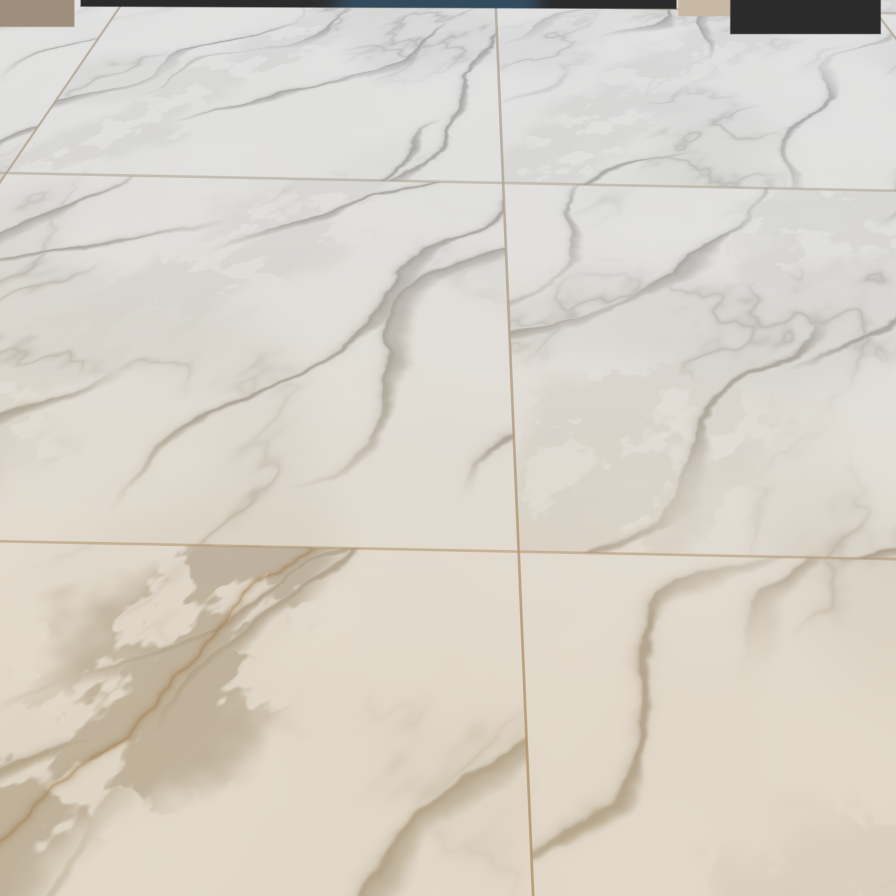
Write a WebGL 1 fragment shader that draws this texture.

```glsl
precision highp float;

uniform vec2 u_resolution;

const float HORIZON = 1.571;
const float TILE_WIDTH = 0.725;
const float TILE_DEPTH = 0.458;
const vec2 ACROSS = vec2(0.83, -0.55);
const vec2 ALONG = vec2(0.55, 0.83);

float hash(vec2 p) {
  return fract(sin(dot(p, vec2(127.1, 311.7))) * 43758.55);
}

vec2 gradient(vec2 cell) {
  float angle = 6.2832 * hash(cell);
  return vec2(cos(angle), sin(angle));
}

float gradientNoise(vec2 p) {
  vec2 i = floor(p), f = fract(p);
  vec2 w = f * f * f * (f * (f * 6.0 - 15.0) + 10.0);
  vec2 e = vec2(1.0, 0.0);
  float a = dot(gradient(i), f);
  float b = dot(gradient(i + e), f - e);
  float c = dot(gradient(i + e.yx), f - e.yx);
  float d = dot(gradient(i + 1.0), f - 1.0);
  return mix(mix(a, b, w.x), mix(c, d, w.x), w.y);
}

float fbm(vec2 p) {
  float sum = 0.0, gain = 0.6;
  for (int i = 0; i < 4; i++) {
    sum += gain * gradientNoise(p);
    p = p * 2.1 + 7.3;
    gain *= 0.5;
  }
  return sum;
}

// Wandering diagonal veins: a thin dark edge with a soft band on one side
float veins(vec2 q, float seed) {
  float ink = 0.0;
  float ripple = 0.035 * fbm(q * 7.0 + seed);
  for (int i = 0; i < 6; i++) {
    float id = float(i) + seed;
    float slot = (float(i) + hash(vec2(id, 3.7))) / 6.0;
    float lean = 0.35 * (hash(vec2(id, 9.1)) - 0.5);
    float path = mix(-0.5, 0.78, slot) + lean * (q.y - 0.7);
    float bend = 0.22 * gradientNoise(vec2(q.y * 2.6, id * 5.3));
    float d = q.x - path - bend - ripple;
    float swell = gradientNoise(vec2(q.y * 4.0 + 8.0, id * 3.1));
    float width = 0.012 + 0.085 * max(swell + 0.1, 0.0);
    float strength = smoothstep(-0.28, 0.25, gradientNoise(vec2(q.y * 2.2, id * 7.9)));
    float core = exp(-abs(d) / 0.0065);
    float band = smoothstep(-0.005, 0.005, d) * (1.0 - smoothstep(0.3 * width, width, d));
    ink = max(ink, strength * (0.5 * core + 0.48 * band));
  }
  return ink;
}

// Fine branching web that appears in patches
float web(vec2 q, float seed) {
  float ridge = abs(fbm(q * vec2(5.0, 2.8) + seed));
  float patches = smoothstep(0.0, 0.35, gradientNoise(q * 2.3 + seed * 1.7));
  return patches * (0.38 * exp(-ridge / 0.035) + 0.1);
}

// Broad mineral band broken by pale islands
float brokenBand(vec2 q, float seed) {
  float d = abs(q.x - 0.03 + 0.2 * fbm(q * 4.0 + seed));
  float body = 1.0 - smoothstep(0.07, 0.15, d);
  float islands = smoothstep(0.04, 0.13, fbm(q * vec2(12.0, 8.0) + seed));
  return body * (0.8 - 0.72 * islands);
}

float line(float d, float halfWidth, float px) {
  return 1.0 - smoothstep(halfWidth - 0.5 * px, halfWidth + px, abs(d));
}

float box(vec2 p, vec2 low, vec2 high, float px) {
  vec2 d = max(low - p, p - high);
  return 1.0 - smoothstep(-px, px, max(d.x, d.y));
}

void main() {
  vec2 uv = gl_FragCoord.xy / u_resolution;
  float px = 1.0 / min(u_resolution.x, u_resolution.y);

  // Floor perspective
  float spread = TILE_WIDTH * (HORIZON - uv.y);
  float depth = HORIZON - uv.y - 0.02 * uv.x;
  vec2 tile = vec2((uv.x - 0.595 + 0.042 * uv.y) / spread, (1.0 / depth - 0.851) / TILE_DEPTH);
  vec2 cell = floor(tile), local = fract(tile);
  vec2 q = vec2(dot(local, ACROSS), dot(local, ALONG));
  float seed = 40.0 * hash(cell + 5.0);

  // Marble, warm in front and cool toward the back
  float cool = smoothstep(0.15, 0.95, uv.y + 0.12 * (uv.x - 0.5));
  vec3 stone = mix(vec3(0.885, 0.85, 0.79), vec3(0.88, 0.882, 0.878), cool);
  vec3 veinColor = mix(vec3(0.65, 0.58, 0.47), vec3(0.60, 0.60, 0.60), cool);
  stone += 0.012 * fbm(tile * 3.0);
  float heavy = (1.0 - step(0.0, cell.x)) * (1.0 - step(0.0, cell.y));
  float ink = max(veins(q, seed), web(q, seed));
  ink = max(ink, brokenBand(q, seed) * mix(0.16, 0.72, heavy));
  vec3 color = mix(stone, veinColor, clamp(ink, 0.0, 0.9));

  // Rusty seam through the broad band
  float seam = q.x - 0.05 - 0.08 * fbm(vec2(q.y * 5.0, seed));
  color = mix(color, vec3(0.62, 0.48, 0.30), heavy * 0.6 * exp(-abs(seam) / 0.004));

  // Grout
  vec2 gap = abs(fract(tile + 0.5) - 0.5) * vec2(spread, TILE_DEPTH * depth * depth);
  vec3 grout = mix(vec3(0.70, 0.58, 0.42), vec3(0.70, 0.66, 0.60), cool);
  color = mix(color, grout, 0.85 * line(gap.x, 0.0012, px));
  color = mix(color, grout, 0.6 * line(gap.y, 0.0012, px));

  // Furniture and threshold along the far edge
  vec3 dark = vec3(0.17, 0.17, 0.17);
  float glow = smoothstep(0.35, 0.4, uv.x) * (1.0 - smoothstep(0.58, 0.62, uv.x));
  vec3 threshold = mix(dark, vec3(0.22, 0.38, 0.50), 0.6 * glow);
  color = mix(color, threshold, box(uv, vec2(0.09, 0.993 - 0.004 * uv.x), vec2(0.755, 1.1), px));
  color = mix(color, vec3(0.78, 0.72, 0.64), box(uv, vec2(0.757, 0.982), vec2(0.815, 1.1), px));
  color = mix(color, dark, box(uv, vec2(0.815, 0.962), vec2(0.983, 1.1), px));
  color = mix(color, vec3(0.62, 0.56, 0.49), box(uv, vec2(-0.1, 0.97), vec2(0.083, 1.1), px));

  gl_FragColor = vec4(color, 1.0);
}
```
